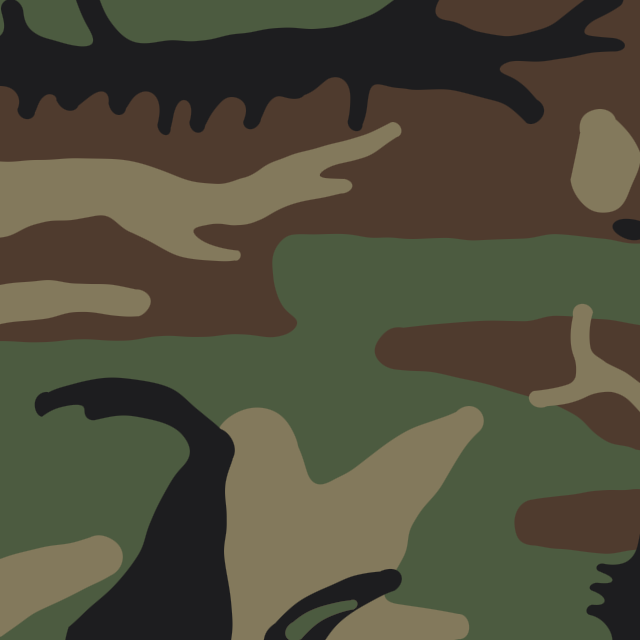
Write a WebGL 2 fragment shader that draws this pattern.

```glsl
#version 300 es
precision highp float;
// Woodland camouflage: flat green ground with brown, tan and black layers.
// Each layer is a smooth union of bent, tapered limbs, with twigs grown by
// loops; a noise warp of the plane makes every outline irregular.

uniform vec2 u_resolution;
out vec4 outColor;

float hash(vec2 p) {
  p = fract(p * vec2(0.1031, 0.1197));
  p += dot(p, p.yx + 33.33);
  return fract((p.x + p.y) * p.x * 7.31);
}

// Smooth value noise from -1 to 1
float noise(vec2 p) {
  vec2 i = floor(p), f = p - i;
  f = f * f * f * (f * (f * 6.0 - 15.0) + 10.0);
  float low = mix(hash(i), hash(i + vec2(1, 0)), f.x);
  float high = mix(hash(i + vec2(0, 1)), hash(i + vec2(1, 1)), f.x);
  return mix(low, high, f.y) * 2.0 - 1.0;
}

vec2 warp(vec2 p) {
  vec2 broad = vec2(noise(p * 6.0 + 11.0), noise(p * 6.0 + 47.0));
  vec2 fine = vec2(noise(p * 16.0 + 83.0), noise(p * 16.0 + 129.0));
  return p + 0.018 * broad + 0.006 * fine;
}

// Smooth union and smooth cut
float join(float a, float b) {
  float h = max(0.035 - abs(a - b), 0.0) / 0.035;
  return min(a, b) - h * h * 0.00875;
}

float cut(float shape, float hole) {
  return -join(-shape, hole);
}

// Limb from a to b, bowed to its left by bend, radius going from ra to rb
float limb(vec2 p, vec2 a, vec2 b, float bend, float ra, float rb) {
  vec2 ab = b - a;
  float h = clamp(dot(p - a, ab) / dot(ab, ab), 0.0, 1.0);
  vec2 side = normalize(vec2(-ab.y, ab.x));
  vec2 spine = a + ab * h + side * bend * 4.0 * h * (1.0 - h);
  return length(p - spine) - mix(ra, rb, h);
}

float brownLayer(vec2 p) {
  // Wide upper band, opened by a green crown and a green tongue
  float d = 0.485 + 0.1 * smoothstep(0.4, 0.6, p.x) - p.y;
  float crown = max(0.9 - p.y, 0.8 * (p.x - 0.61 - 0.78 * (p.y - 0.93)));
  d = max(d, -crown);
  d = cut(d, limb(p, vec2(0.47, 0.57), vec2(1.1, 0.585), 0.0, 0.055, 0.055));
  // Islands in the lower right
  d = min(d, limb(p, vec2(0.62, 0.47), vec2(1.0, 0.4), 0.015, 0.04, 0.1));
  return min(d, limb(p, vec2(0.84, 0.17), vec2(0.98, 0.19), 0.0, 0.035, 0.05));
}

float tanLayer(vec2 p) {
  // Long streak with forked ends, and a shorter one beneath
  float d = limb(p, vec2(-0.1, 0.69), vec2(0.4, 0.705), 0.0, 0.065, 0.025);
  d = join(d, limb(p, vec2(0.38, 0.705), vec2(0.61, 0.805), -0.015, 0.025, 0.012));
  d = join(d, limb(p, vec2(0.36, 0.695), vec2(0.54, 0.695), -0.01, 0.02, 0.013));
  d = join(d, limb(p, vec2(0.22, 0.66), vec2(0.36, 0.615), -0.01, 0.03, 0.008));
  d = min(d, limb(p, vec2(-0.05, 0.525), vec2(0.21, 0.54), 0.015, 0.027, 0.021));
  // Bell and three-armed fork on the right
  d = min(d, limb(p, vec2(0.925, 0.79), vec2(0.945, 0.735), 0.0, 0.028, 0.055));
  vec2 hub = vec2(0.93, 0.42);
  float fork = 1.0;
  for (int i = 0; i < 3; i++) {
    float angle = 1.75 + 1.95 * float(i);
    vec2 tip = hub + 0.1 * vec2(cos(angle), sin(angle));
    fork = join(fork, limb(p, hub, tip, 0.012, 0.015, 0.017));
  }
  d = min(d, fork);
  // Large horned mass and the corner patch
  float horns = limb(p, vec2(0.385, 0.3), vec2(0.42, 0.0), 0.0, 0.07, 0.13);
  horns = join(horns, limb(p, vec2(0.73, 0.325), vec2(0.5, 0.1), -0.02, 0.025, 0.1));
  horns = join(horns, limb(p, vec2(0.5, 0.0), vec2(0.71, 0.01), 0.0, 0.06, 0.018));
  d = min(d, horns);
  return min(d, limb(p, vec2(-0.02, 0.05), vec2(0.14, 0.14), 0.0, 0.06, 0.035));
}

float blackLayer(vec2 p) {
  // Top bough with its branches
  float d = limb(p, vec2(-0.1, 0.893), vec2(0.63, 0.92), -0.01, 0.036, 0.04);
  d = join(d, limb(p, vec2(0.6, 0.92), vec2(0.95, 0.93), 0.0, 0.04, 0.014));
  d = join(d, limb(p, vec2(0.84, 0.93), vec2(0.95, 1.02), 0.0, 0.018, 0.018));
  d = join(d, limb(p, vec2(0.66, 0.91), vec2(0.825, 0.815), 0.015, 0.022, 0.018));
  d = join(d, limb(p, vec2(0.61, 0.93), vec2(0.68, 1.02), 0.0, 0.025, 0.02));
  d = join(d, limb(p, vec2(0.2, 0.9), vec2(0.14, 1.03), 0.0, 0.025, 0.02));
  d = join(d, limb(p, vec2(0.03, 0.9), vec2(0.025, 0.97), 0.0, 0.015, 0.017));
  // Hanging fingers
  for (int i = 0; i < 8; i++) {
    float r = hash(vec2(i, 7));
    vec2 root = vec2(0.03 + 0.074 * float(i), 0.885);
    vec2 tip = vec2(root.x - 0.025 + 0.03 * r, 0.85 - 0.055 * r);
    d = join(d, limb(p, root, tip, 0.006, 0.017, 0.013));
  }
  // Trunk, its bowed arm and a twig
  float trunk = limb(p, vec2(0.22, -0.02), vec2(0.32, 0.3), -0.015, 0.125, 0.028);
  trunk = join(trunk, limb(p, vec2(0.07, 0.365), vec2(0.32, 0.3), 0.055, 0.02, 0.03));
  trunk = join(trunk, limb(p, vec2(0.24, 0.37), vec2(0.16, 0.345), 0.0, 0.02, 0.012));
  d = min(d, trunk);
  // Thorny stump at the right edge, with a dot above
  float stump = limb(p, vec2(1.02, -0.02), vec2(1.01, 0.22), 0.0, 0.06, 0.02);
  for (int i = 0; i < 3; i++) {
    vec2 root = vec2(0.99, 0.02 + 0.04 * float(i));
    stump = join(stump, limb(p, root, root + vec2(-0.06, 0.015), 0.0, 0.012, 0.007));
  }
  d = min(d, min(stump, length((p - vec2(1.0, 0.66)) * vec2(0.6, 1.0)) - 0.017));
  return min(d, limb(p, vec2(0.45, -0.02), vec2(0.59, 0.08), 0.02, 0.045, 0.02));
}

float cover(float d) {
  return clamp(0.5 - d / max(fwidth(d), 1e-5), 0.0, 1.0);
}

void main() {
  vec2 p = warp(gl_FragCoord.xy / u_resolution.y);
  float slit = limb(p, vec2(0.46, 0.005), vec2(0.54, 0.045), 0.01, 0.015, 0.008);
  vec3 color = vec3(0.30, 0.355, 0.25);
  color = mix(color, vec3(0.31, 0.23, 0.18), cover(brownLayer(p)));
  color = mix(color, vec3(0.515, 0.475, 0.36), cover(max(tanLayer(p), -slit)));
  color = mix(color, vec3(0.115, 0.115, 0.12), cover(max(blackLayer(p), -slit)));
  outColor = vec4(color, 1.0);
}
```
